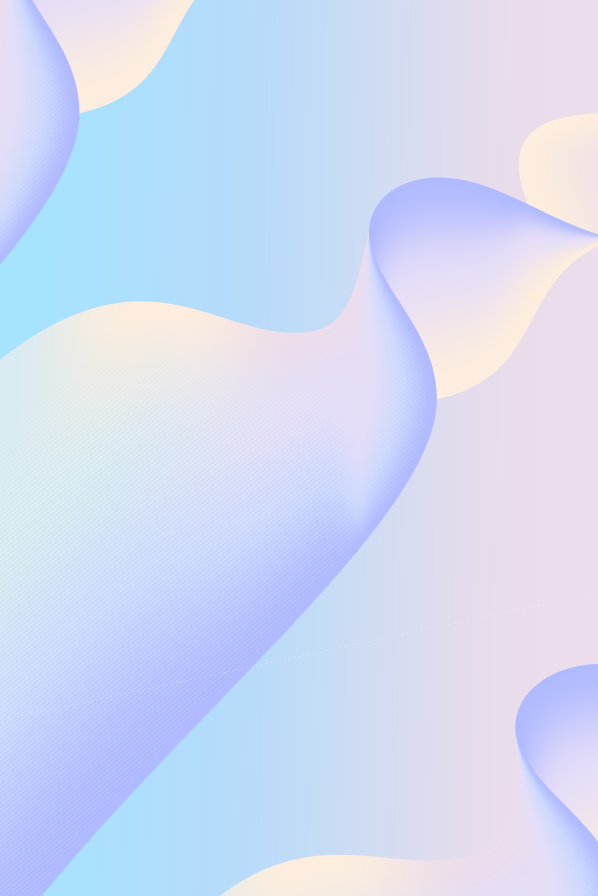
Write a Shadertoy shader that draws this background.

```glsl
#define SPAN 512.0
#define HATCH_GAP 3.0
#define HATCH_STRENGTH 0.022
#define SKY vec3(0.65, 0.89, 1.00)
#define BLUE vec3(0.71, 0.86, 0.98)
#define ROSE vec3(0.92, 0.865, 0.92)
#define VIOLET vec3(0.69, 0.73, 1.00)
#define LAVENDER vec3(0.90, 0.87, 0.97)
#define PERIWINKLE vec3(0.80, 0.85, 0.99)
#define MINT vec3(0.85, 0.92, 0.945)
#define CREAM vec3(0.99, 0.93, 0.87)

const vec2 FOLD = vec2(316.0, 198.0);
const vec2 RIGHT = vec2(1.0, 0.0);
const vec2 DOWN = vec2(0.0, 1.0);

// Signed distance to a cubic curve that advances along axis;
// positive on the right hand of travel, ends extended as straight lines.
float curveSide(vec2 p, vec2 axis, vec2 a, vec2 b, vec2 c, vec2 d) {
    float lo = 0.0, hi = 1.0;
    vec2 point, tangent;
    for (int i = 0; i < 15; i++) {
        float t = 0.5 * (lo + hi);
        vec2 ab = mix(a, b, t), bc = mix(b, c, t), cd = mix(c, d, t);
        vec2 abc = mix(ab, bc, t), bcd = mix(bc, cd, t);
        point = mix(abc, bcd, t);
        tangent = normalize(bcd - abc);
        if (dot(p - point, axis) > 0.0) lo = t; else hi = t;
    }
    vec2 q = p - point;
    return tangent.x * q.y - tangent.y * q.x;
}

// Upper outline of the wide sheet
float sheetTop(vec2 p) {
    return p.x < 265.0
        ? curveSide(p, RIGHT, vec2(0, 308), vec2(130, 205), vec2(190, 295), vec2(265, 284))
        : curveSide(p, RIGHT, vec2(265, 284), vec2(300, 279), vec2(304, 245), FOLD);
}

// Outline running from the fold down the sheet's right side
float sheetRight(vec2 p) {
    return p.y < 342.0
        ? curveSide(p, DOWN, FOLD, vec2(318, 245), vec2(374, 280), vec2(374, 342))
        : curveSide(p, DOWN, vec2(374, 342), vec2(374, 440), vec2(172, 600), vec2(35, 768));
}

// Upper outline of the turned lobe
float lobeTop(vec2 p) {
    return p.x < 375.0
        ? curveSide(p, RIGHT, FOLD, vec2(317, 167), vec2(347, 152), vec2(375, 152))
        : curveSide(p, RIGHT, vec2(375, 152), vec2(425, 152), vec2(465, 188), vec2(520, 203));
}

float lobeBottom(vec2 p) {
    return -curveSide(p, RIGHT, vec2(374, 342), vec2(470, 320), vec2(440, 240), vec2(520, 207));
}

float petalEdge(vec2 p) {
    return curveSide(p, -DOWN, vec2(452, 175), vec2(430, 120), vec2(455, 97), vec2(520, 97));
}

float coverage(float d, float pixel) {
    return clamp(d / pixel + 0.5, 0.0, 1.0);
}

vec3 backdrop(vec2 p) {
    float x = p.x + 0.02 * (p.y - 384.0);
    vec3 color = mix(SKY, BLUE, smoothstep(0.0, 230.0, x));
    return mix(color, ROSE, smoothstep(170.0, 470.0, x));
}

vec3 lobeColor(float top, float bottom) {
    float v = max(top, 0.0) / (max(top, 0.0) + max(bottom, 0.0) + 0.01);
    vec3 color = mix(VIOLET, LAVENDER, smoothstep(0.0, 0.48, v));
    return mix(color, CREAM, smoothstep(0.4, 0.95, v));
}

vec3 sheetColor(vec2 p, float top, float right) {
    float u = max(right, 0.0) / (max(right, 0.0) + max(top, 0.0) + 0.01);
    vec3 inner = mix(MINT, LAVENDER, smoothstep(60.0, 290.0, p.x));
    vec3 rim = mix(MINT, CREAM, smoothstep(0.0, 115.0, p.x));
    rim = mix(rim, ROSE, smoothstep(150.0, 260.0, p.x));
    vec3 color = mix(VIOLET, PERIWINKLE, smoothstep(0.0, 0.38, u));
    color = mix(color, inner, smoothstep(0.25, 0.68, u));
    color = mix(color, rim, smoothstep(0.62, 0.97, u));

    // Fine diagonal threads, fading towards the fold
    float wave = cos(6.2832 * dot(p, vec2(0.64, 0.77)) / HATCH_GAP);
    float fade = smoothstep(20.0, 130.0, top) * smoothstep(0.0, 15.0, right);
    return color + HATCH_STRENGTH * wave * fade;
}

// One folded ribbon, painted back to front
void paintRibbon(inout vec3 color, vec2 p, float pixel) {
    float top = sheetTop(p), right = sheetRight(p);
    float crest = lobeTop(p), hem = lobeBottom(p), petal = petalEdge(p);

    float petalMask = min(min(petal, 2.0 - crest), 530.0 - p.x);
    vec3 petalColor = mix(CREAM, ROSE, 0.65 * smoothstep(5.0, 75.0, petal));
    color = mix(color, petalColor, coverage(petalMask, pixel));

    float lobeMask = min(min(crest, hem), 2.0 - right);
    color = mix(color, lobeColor(crest, hem), coverage(lobeMask, pixel));

    color = mix(color, sheetColor(p, top, right), coverage(min(top, right), pixel));
}

void mainImage(out vec4 fragColor, in vec2 fragCoord) {
    // Design space: SPAN units across, y running down from the top
    float pixel = SPAN / iResolution.x;
    vec2 p = vec2(fragCoord.x, iResolution.y - fragCoord.y) * pixel;
    vec3 color = backdrop(p);

    // Upper left, centre, then the turned ribbon at lower right
    paintRibbon(color, p + vec2(306.0, 245.0), pixel);
    paintRibbon(color, p, pixel);
    float c = cos(0.21), s = sin(0.21);
    vec2 q = (p - vec2(442.0, 631.0)) / 1.05;
    paintRibbon(color, FOLD + vec2(c * q.x - s * q.y, s * q.x + c * q.y), pixel);

    fragColor = vec4(clamp(color, 0.0, 1.0), 1.0);
}
```
